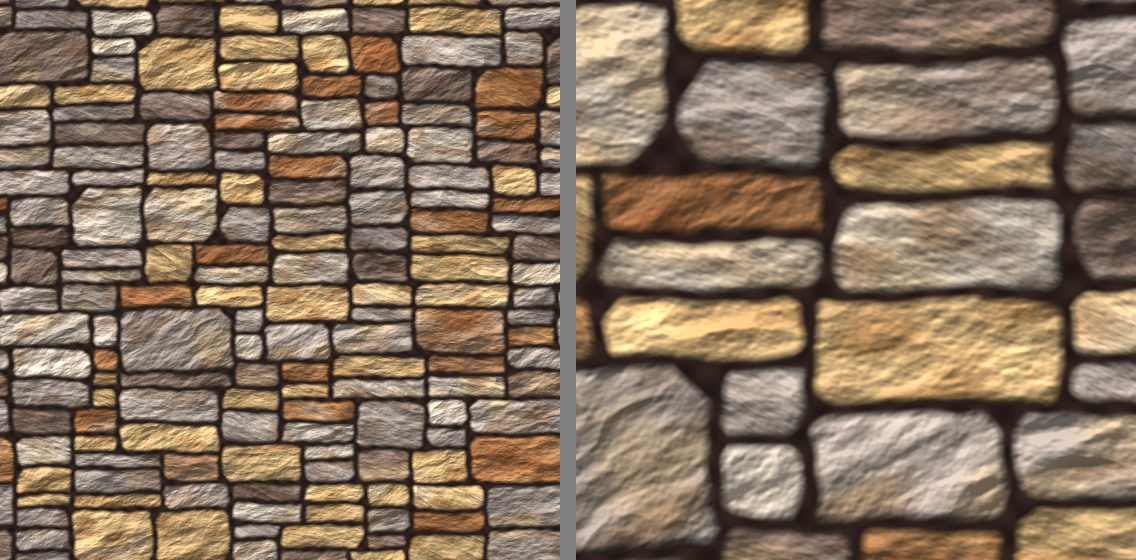
Left: the whole. Right: its middle third, enlarged.
A Shadertoy shader for this texture:

```glsl
#define GRID vec2(8.0, 14.0)
#define JITTER 0.68
#define GAP 0.0021
#define RELIEF 5.0
#define LIGHT_DIR vec2(-0.5, 0.86)
#define GREY vec3(0.62, 0.57, 0.535)
#define PALE vec3(0.75, 0.70, 0.64)
#define TAN vec3(0.76, 0.635, 0.45)
#define RUST vec3(0.60, 0.41, 0.265)
#define UMBER vec3(0.49, 0.41, 0.365)
#define MORTAR vec3(0.165, 0.115, 0.105)

vec4 hash4(vec2 p) {
    vec4 q = fract(p.xyxy * vec4(0.1031, 0.1030, 0.0973, 0.1099));
    q += dot(q, q.wzxy + 33.33);
    return fract((q.xxyz + q.yzzw) * q.zywx);
}

float noise(vec2 p) {
    vec2 i = floor(p), f = fract(p);
    f = f * f * (3.0 - 2.0 * f);
    vec2 e = vec2(0.0, 1.0);
    return mix(mix(hash4(i).x, hash4(i + e.yx).x, f.x),
               mix(hash4(i + e).x, hash4(i + e.yy).x, f.x), f.y);
}

// Squared distance to the nearest scattered point
float cellular(vec2 p) {
    vec2 i = floor(p);
    float nearest = 4.0;
    for (int y = -1; y <= 1; y++)
    for (int x = -1; x <= 1; x++) {
        vec2 c = i + vec2(x, y);
        vec2 v = c + hash4(c + 9.0).yz - p;
        nearest = min(nearest, dot(v, v));
    }
    return nearest;
}

// Chiselled facets plus fine grain
float relief(vec2 p) {
    float h = 0.4 * cellular(p * 0.6 + 0.7 * noise(p * 1.3));
    float amp = 0.5;
    for (int i = 0; i < 5; i++) {
        h += amp * noise(p);
        p = p * 2.03 + 7.3;
        amp *= 0.5;
    }
    return h;
}

float smoothMax(float a, float b, float k) {
    float h = max(k - abs(a - b), 0.0);
    return max(a, b) + h * h * 0.25 / k;
}

// Rounded box with wavy sides, a slight tilt and cut corners
float stoneDistance(vec2 p, vec2 halfSize, vec4 rnd) {
    p.y += p.x * (rnd.x - 0.5) * 0.08;
    p.x += p.y * (rnd.y - 0.5) * 0.14;
    p += 0.0018 * sin(p.yx * vec2(75.0, 58.0) + rnd.zw * 40.0);
    p += 0.0007 * sin(p.yx * vec2(240.0, 205.0) + rnd.xy * 40.0);
    float shortSide = min(halfSize.x, halfSize.y);
    float radius = min(0.012, shortSide * (0.25 + 0.35 * rnd.z));
    vec2 side = abs(p) - halfSize;
    vec2 b = side + radius;
    float box = length(max(b, 0.0)) + min(max(b.x, b.y), 0.0) - radius;
    vec4 corner = hash4(rnd.xy * 90.0 + sign(p) * 3.0 + 10.0);
    float angle = mix(0.52, 1.05, corner.x);
    float cut = 0.45 * shortSide * corner.y * corner.y;
    return smoothMax(box, dot(side, vec2(cos(angle), sin(angle))) + cut, 0.004);
}

float jitter(vec2 vertex) {
    return (hash4(mod(vertex, GRID) + 3.0).x - 0.5) * JITTER;
}

vec3 stoneColour(float v) {
    return v < 0.38 ? GREY : v < 0.55 ? PALE : v < 0.78 ? TAN : v < 0.90 ? RUST : UMBER;
}

void mainImage(out vec4 fragColor, in vec2 fragCoord) {
    vec2 uv = fragCoord / iResolution.xy;
    vec2 base = floor(uv * GRID);
    float d1 = 1.0, d2 = 1.0;
    vec2 local = vec2(0.0), halfSize = vec2(1.0);
    vec4 rnd = vec4(0.0);

    // Interlocking rectangles, the taller ones split into two courses
    for (int y = -1; y <= 1; y++)
    for (int x = -1; x <= 1; x++) {
        vec2 c = base + vec2(x, y), id = mod(c, GRID);
        float j00 = jitter(c), j10 = jitter(c + vec2(1, 0));
        float j01 = jitter(c + vec2(0, 1)), j11 = jitter(c + 1.0);
        bool even = mod(id.x + id.y, 2.0) < 0.5;
        vec2 lo = (c + (even ? vec2(j00, j10) : vec2(j01, j00))) / GRID;
        vec2 hi = (c + 1.0 + (even ? vec2(j11, j01) : vec2(j10, j11))) / GRID;
        vec2 size = hi - lo;
        vec4 pick = hash4(id + 31.0);
        bool split = size.y > 0.06 && (pick.x < 0.55 || size.x < size.y * 0.95);
        float cut = lo.y + size.y * mix(0.38, 0.62, pick.y);
        for (int k = 0; k < 2; k++) {
            if (k == 1 && !split) break;
            vec2 a = lo, b = hi;
            if (split && k == 0) b.y = cut;
            if (k == 1) a.y = cut;
            vec4 r = hash4(id + vec2(40.0, 70.0 + 50.0 * float(k)));
            vec2 p = uv - 0.5 * (a + b), h = 0.5 * (b - a);
            float d = stoneDistance(p, h - GAP, r);
            if (d < d1) {
                d2 = d1; d1 = d;
                local = p; halfSize = h; rnd = r;
            } else d2 = min(d2, d);
        }
    }
    // Keep a joint open where neighbours overlap
    float d = max(d1, 0.5 * (d1 - d2) + GAP);

    // Slanted strata in the frame of each stone
    float slant = (rnd.y - 0.5) * 1.1;
    mat2 turn = mat2(cos(slant), -sin(slant), sin(slant), cos(slant));
    vec2 strata = vec2(20.0, 42.0), seed = rnd.zw * 60.0 + 20.0;
    vec2 p = turn * local * strata + seed;
    vec2 towardLight = turn * (local + LIGHT_DIR * 0.0025) * strata + seed;
    float light = relief(p) - relief(towardLight);

    // Stains, mottling and light
    vec3 col = stoneColour(rnd.w) * (0.93 + 0.14 * rnd.z);
    float stain = smoothstep(0.5, 0.9, noise(p * 0.7 + 31.0));
    col = mix(col, rnd.x < 0.5 ? TAN : PALE, 0.5 * stain);
    col = mix(col, col * vec3(0.82, 0.72, 0.64), smoothstep(0.5, 0.9, noise(p * 1.1 + 57.0)) * 0.7);
    col *= 0.88 + 0.24 * noise(p * 0.5 + 13.0);
    col *= 1.0 + clamp(RELIEF * light, -0.4, 0.4);

    // Bevelled rim and contact shadow
    vec2 v = clamp(local / halfSize, -1.0, 1.0);
    float bevel = smoothstep(-0.014, 0.0, d) * dot(v * v * v, LIGHT_DIR);
    col *= 1.0 + 0.25 * bevel;
    col *= mix(0.5, 1.0, smoothstep(0.0, -0.006, d));

    vec2 wave = sin(6.2831853 * uv * vec2(37.0, 41.0));
    vec3 joint = MORTAR * (1.0 + 0.25 * wave.x * wave.y);
    float soft = max(1.0 / iResolution.y, 0.0016);
    col = mix(col, joint, smoothstep(-soft, soft, d));
    fragColor = vec4(clamp(col, 0.0, 1.0), 1.0);
}
```
